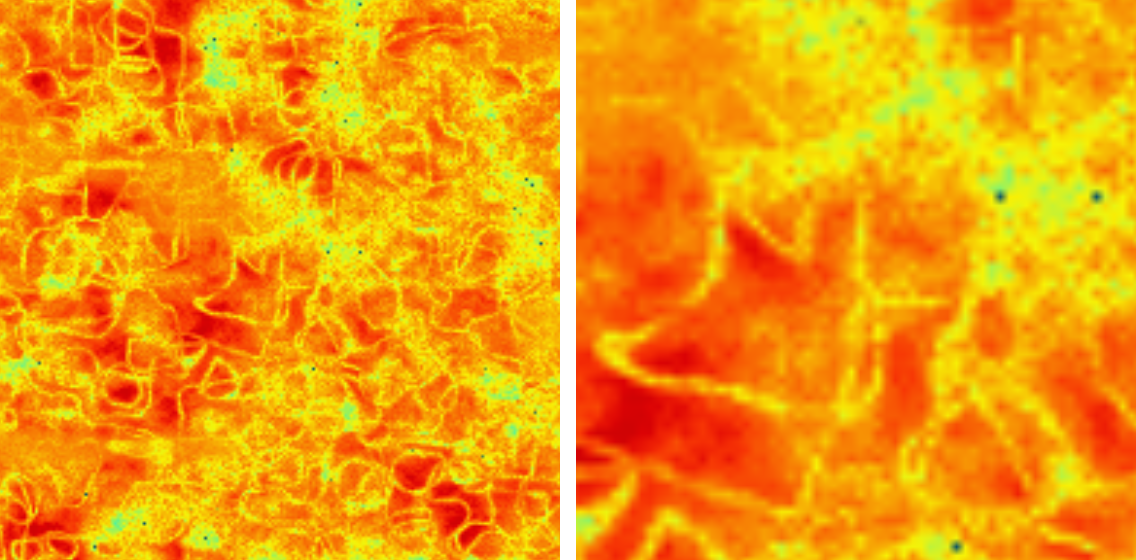
Left: the whole. Right: its middle third, enlarged.
Reproduce this texture procedurally as a Shadertoy shader.

```glsl
// A grainy heat map: red and orange blotches crossed by thin yellow-green
// contours and rings, with cyan patches and dark specks. A scalar heat field
// is sampled on a coarse lattice, coloured, then blended between lattice points.

const float LATTICE = 192.0;

float hash(vec2 p) {
    return fract(sin(dot(p, vec2(127.1, 311.7))) * 43758.5453);
}

float noise(vec2 p) {
    vec2 i = floor(p), f = fract(p);
    f = f * f * (3.0 - 2.0 * f);
    return mix(mix(hash(i), hash(i + vec2(1, 0)), f.x),
               mix(hash(i + vec2(0, 1)), hash(i + vec2(1, 1)), f.x), f.y);
}

// Four octaves around zero; the finer ones are turned or stretched sideways
float blotches(vec2 p) {
    mat2 turn = mat2(0.8, 0.6, -0.6, 0.8);
    float sum = 0.34 * noise(turn * p * 8.0 + 3.7);
    sum += 0.32 * noise(turn * turn * p * 16.0 + 41.0);
    sum += 0.20 * noise(p * vec2(32.0, 40.0) + 87.0);
    return sum + 0.14 * noise(p * vec2(66.0, 84.0) + 23.0) - 0.5;
}

float stroke(float d) {
    return exp(-pow(d / 0.0048, 2.0));
}

// Meandering line of even width where a noise field crosses its middle value
float contour(vec2 p, float frequency) {
    float e = 0.003, n = noise(p * frequency + 19.0);
    vec2 slope = vec2(noise((p + vec2(e, 0)) * frequency + 19.0),
                      noise((p + vec2(0, e)) * frequency + 19.0)) - n;
    return stroke((n - 0.5) / max(length(slope) / e, 0.2 * frequency));
}

// Scattered wobbly rings: x is the outline, y the filled inside
vec2 rings(vec2 p) {
    vec2 result = vec2(0);
    vec2 q = p * 11.0, cell = floor(q);
    for (int y = -1; y <= 1; y++)
    for (int x = -1; x <= 1; x++) {
        vec2 id = cell + vec2(x, y);
        vec2 center = id + 0.15 + 0.7 * vec2(hash(id + 5.3), hash(id + 9.1));
        float radius = mix(0.2, 0.52, hash(id + 13.7));
        float d = (length((q - center) * vec2(0.92, 1.08)) - radius) / 11.0;
        float present = step(0.45, hash(id + 21.9));
        result.x = max(result.x, present * stroke(d));
        result.y = max(result.y, present * hash(id + 33.1) * smoothstep(0.0, -0.02, d));
    }
    return result;
}

// Heat field: 0 is red, 1 yellow, 2 cyan
float heat(vec2 p, vec2 id) {
    vec2 warped = p + 0.024 * (vec2(noise(p * 24.0), noise(p * 24.0 + 57.0)) - 0.5);
    vec2 ring = rings(warped);
    float v = 0.51 + 2.0 * blotches(warped) - 0.15 * ring.y;

    // Quiet horizontal bands of plain orange
    float calm = smoothstep(0.74, 0.9, noise(p * vec2(3.0, 10.0) + 29.0));
    v = mix(v, 0.6, 0.7 * calm);

    // Lines lift the field to yellow and fade in and out along their length
    float line = max(max(contour(warped, 11.0), 0.8 * contour(warped + 0.37, 18.0)), ring.x);
    line *= mix(0.25, 1.0, noise(p * 38.0 + 71.0)) * (1.0 - 0.5 * calm);
    v += line * max(0.25, 1.1 - v);

    // Small greenish patches, wider than high
    v += 0.4 * smoothstep(0.7, 0.95, noise(p * vec2(24, 34) + 11.0));

    // Grain is stronger in the bright parts than in the red ones
    float grain = hash(id + 0.37) + hash(id + 77.7) - 1.0;
    return v + grain * mix(0.1, 0.33, smoothstep(0.3, 0.95, v)) * (1.0 - 0.5 * calm);
}

vec3 heatColor(float v) {
    v = min(v, 2.1);
    vec3 c = clamp(vec3(2.0 - v, min(v, 3.0 - v), v - 1.0), 0.0, 1.0);
    c.r *= 0.84 + 0.16 * smoothstep(-0.15, 0.25, v);
    return mix(vec3(0.01, 0.01, 0.02), vec3(0.97, 0.95, 0.9), c);
}

void mainImage(out vec4 fragColor, in vec2 fragCoord) {
    vec2 uv = fragCoord / iResolution.y;
    vec2 q = uv * LATTICE - 0.5, corner = floor(q);
    vec2 blend = q - corner;

    vec3 color = vec3(0);
    for (int y = 0; y <= 1; y++)
    for (int x = 0; x <= 1; x++) {
        vec2 offset = vec2(x, y), id = corner + offset;
        float v = heat((id + 0.5) / LATTICE, id);

        // Rare dark specks sit in the yellow and green parts
        float speck = step(0.985, hash(id + 151.3)) * smoothstep(0.85, 1.1, v);
        vec3 c = mix(heatColor(v), vec3(0.02, 0.3, 0.4), speck);

        vec2 weight = mix(1.0 - blend, blend, offset);
        color += c * weight.x * weight.y;
    }
    fragColor = vec4(color, 1.0);
}
```
